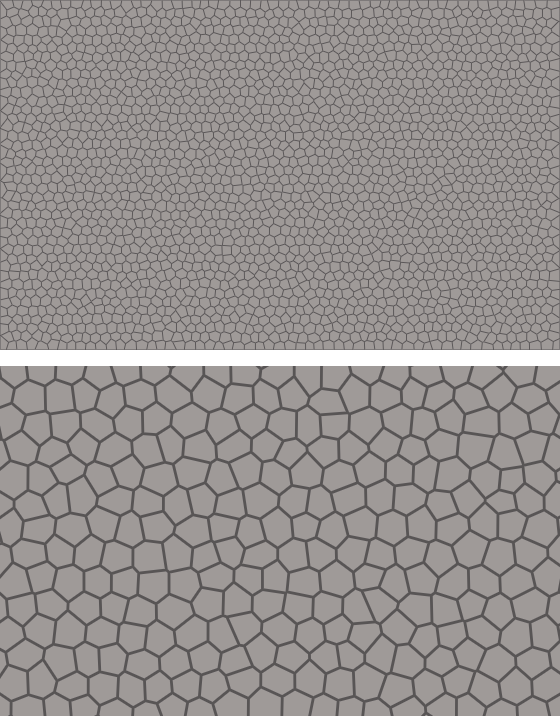
Top: the whole. Bottom: its middle third, enlarged.
Give the GLSL for this pattern, as a WebGL 1 fragment shader.

```glsl
precision highp float;

uniform vec2 u_resolution;

#define ROWS 40.0
#define CELL_ASPECT 1.13
#define JITTER 0.52
#define LINE_WIDTH 0.0027
#define STONE_COLOR vec3(0.622, 0.602, 0.598)
#define JOINT_COLOR vec3(0.345, 0.332, 0.335)

vec2 hash2(vec2 p) {
    vec3 q = fract(p.xyx * vec3(0.1031, 0.1030, 0.0973));
    q += dot(q, q.yzx + 33.33);
    return fract((q.xx + q.yz) * q.zy);
}

// Center of a cell in a brick-staggered lattice, one unit per row
vec2 latticeCenter(vec2 cell) {
    float stagger = 0.5 * mod(cell.y, 2.0);
    return vec2((cell.x + 0.25 + stagger) * CELL_ASPECT, cell.y + 0.5);
}

vec2 jitteredSite(vec2 cell) {
    return latticeCenter(cell) + JITTER * (hash2(cell + 17.0) - 0.5);
}

// Only cells centered on the canvas own a site, so rim cells reach the edge
bool insideCanvas(vec2 cell, vec2 extent) {
    vec2 c = latticeCenter(cell);
    return c.x > 0.0 && c.y > 0.0 && c.x < extent.x && c.y < extent.y;
}

// Distance to the nearest border between Voronoi cells
float jointDistance(vec2 p, vec2 extent) {
    vec2 base = floor(p / vec2(CELL_ASPECT, 1.0));
    vec2 nearest = vec2(0.0);
    float best = 1000.0;
    for (int j = -2; j <= 2; j++) {
        for (int i = -2; i <= 2; i++) {
            vec2 cell = base + vec2(float(i), float(j));
            vec2 offset = jitteredSite(cell) - p;
            float d = dot(offset, offset);
            if (insideCanvas(cell, extent) && d < best) {
                best = d;
                nearest = offset;
            }
        }
    }

    float edge = 1000.0;
    for (int j = -2; j <= 2; j++) {
        for (int i = -2; i <= 2; i++) {
            vec2 cell = base + vec2(float(i), float(j));
            vec2 offset = jitteredSite(cell) - p;
            vec2 apart = offset - nearest;
            if (insideCanvas(cell, extent) && dot(apart, apart) > 0.0001) {
                edge = min(edge, dot(0.5 * (nearest + offset), normalize(apart)));
            }
        }
    }
    return edge;
}

// Share of a pixel-wide window covered by a line at distance d
float lineCoverage(float d, float pixel) {
    float halfWidth = 0.5 * LINE_WIDTH;
    float upper = min(d + 0.5 * pixel, halfWidth);
    float lower = max(d - 0.5 * pixel, -halfWidth);
    return clamp((upper - lower) / pixel, 0.0, 1.0);
}

void main() {
    float pixel = 1.0 / u_resolution.y;
    vec2 uv = gl_FragCoord.xy * pixel;
    vec2 size = u_resolution * pixel;

    float joint = jointDistance(uv * ROWS, size * ROWS) / ROWS;

    // Thin frame along the canvas rim
    vec2 rim = min(uv, size - uv);
    float d = min(joint, min(rim.x, rim.y));

    vec3 color = mix(STONE_COLOR, JOINT_COLOR, lineCoverage(d, pixel));
    gl_FragColor = vec4(color, 1.0);
}
```
